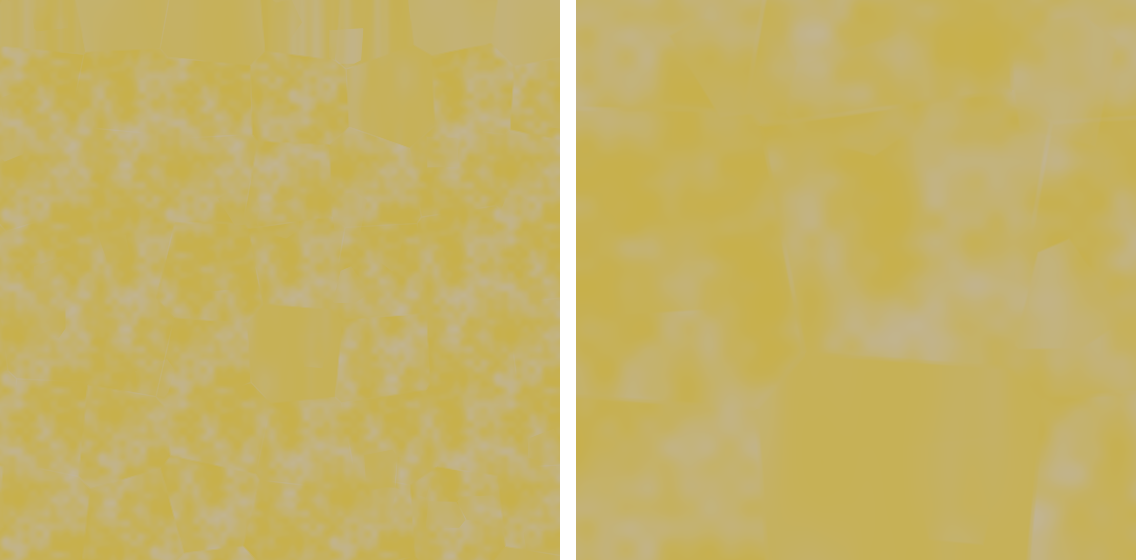
Left, the full canvas; right, a detail of the centre.
A three.js fragment shader for this texture:

```glsl
// Mottled ochre and pale grey surface: soft cloudy noise that repeats in tiles,
// cut into irregular patches. Some patches shift or smear the clouds, leaving
// short faint seams, small fading fragments and a streaked band along the top.

varying vec2 vUv;

const vec3 OCHRE = vec3(0.780, 0.690, 0.295);
const vec3 PALE_GREY = vec3(0.755, 0.708, 0.620);
const float TILE_SIZE = 0.293;
const float PATCH_GRID = 6.6;
const float FRAGMENT_GRID = 17.0;
const float EDGE_SOFTNESS = 0.002;

struct Cell {
  vec2 id;
  vec2 neighbour;
  float edge; // distance to the border, in canvas units
};

float hash(vec2 p) {
  vec3 q = fract(p.xyx * 0.1031);
  q += dot(q, q.yzx + 33.33);
  return fract((q.x + q.y) * q.z);
}

vec2 hash2(vec2 p) {
  return vec2(hash(p + 17.3), hash(p + 71.9));
}

// Value noise whose lattice wraps after the given period
float tiledNoise(vec2 p, float period) {
  vec2 i = floor(p);
  vec2 f = fract(p);
  f = f * f * (3.0 - 2.0 * f);
  vec2 a = mod(i, period) + period * 7.0;
  vec2 b = mod(i + 1.0, period) + period * 7.0;
  return mix(mix(hash(a), hash(vec2(b.x, a.y)), f.x),
             mix(hash(vec2(a.x, b.y)), hash(b), f.x), f.y);
}

// Share of pale grey in the clouds, from 0 to 1
float clouds(vec2 uv) {
  vec2 p = uv / TILE_SIZE;
  float n = 0.27 * tiledNoise(p * 3.0, 3.0)
          + 0.30 * tiledNoise(p * 6.0 + 0.37, 6.0)
          + 0.26 * tiledNoise(p * 12.0 + 0.71, 12.0)
          + 0.17 * tiledNoise(p * 24.0 + 0.19, 24.0);
  return smoothstep(0.29, 0.93, n);
}

// Nearest and second nearest cells of a jittered grid
Cell findCell(vec2 uv, float grid, float jitter) {
  vec2 p = uv * grid;
  vec2 base = floor(p);
  vec2 nearId = base, nextId = base;
  vec2 nearPos = vec2(0.0), nextPos = vec2(0.0);
  float nearDist = 100.0, nextDist = 100.0;
  for (int y = -1; y <= 1; y++) {
    for (int x = -1; x <= 1; x++) {
      vec2 id = base + vec2(float(x), float(y));
      vec2 site = id + 0.5 + jitter * (hash2(id + grid) - 0.5);
      float d = dot(site - p, site - p);
      if (d < nearDist) {
        nextDist = nearDist; nextId = nearId; nextPos = nearPos;
        nearDist = d; nearId = id; nearPos = site;
      } else if (d < nextDist) {
        nextDist = d; nextId = id; nextPos = site;
      }
    }
  }
  float gap = max(length(nextPos - nearPos), 0.001);
  return Cell(nearId, nextId, (nextDist - nearDist) / (2.0 * gap * grid));
}

// Clouds as one patch shows them: in place, shifted or smeared
float patchTone(vec2 uv, vec2 id) {
  float kind = hash(id + 41.7);
  vec2 shift = hash2(id + 5.1);
  if (id.y > 5.5) {
    vec2 stretch = kind < 0.65 ? vec2(1.2, 0.05) : vec2(0.3, 0.08);
    return mix(0.38, clouds(uv * stretch + shift), 0.75);
  }
  if (kind > 0.95) return mix(0.3, clouds(uv * vec2(0.8, 0.2) + shift), 0.6);
  return clouds(uv + shift * step(0.78, kind));
}

void main() {
  // Large patches, blended softly across their borders
  Cell area = findCell(vUv, PATCH_GRID, 0.38);
  float own = 0.5 + 0.5 * smoothstep(0.0, EDGE_SOFTNESS, area.edge);
  float tone = mix(patchTone(vUv, area.neighbour), patchTone(vUv, area.id), own);

  // Small, nearly flat fragments that fade out on some sides
  Cell chip = findCell(vUv, FRAGMENT_GRID, 0.6);
  float covered = step(0.91, hash(chip.id + 23.9));
  float chipTone = clouds(vUv * vec2(0.6, 0.1) + hash2(chip.id));
  float fade = smoothstep(0.25, 0.75, tiledNoise(vUv * 23.0 + 8.2, 64.0));
  float chipMask = covered * fade * smoothstep(0.0, EDGE_SOFTNESS, chip.edge);
  tone = mix(tone, chipTone, 0.75 * chipMask);

  // Thin pale seams, in short lengths along the patch borders
  float seam = 1.0 - smoothstep(0.0003, 0.0022, area.edge);
  float seamShown = smoothstep(0.55, 0.85, tiledNoise(vUv * 19.0 + 3.4, 64.0));
  tone += 0.2 * seam * seamShown;

  gl_FragColor = vec4(mix(OCHRE, PALE_GREY, clamp(tone, 0.0, 1.0)), 1.0);
}
```
